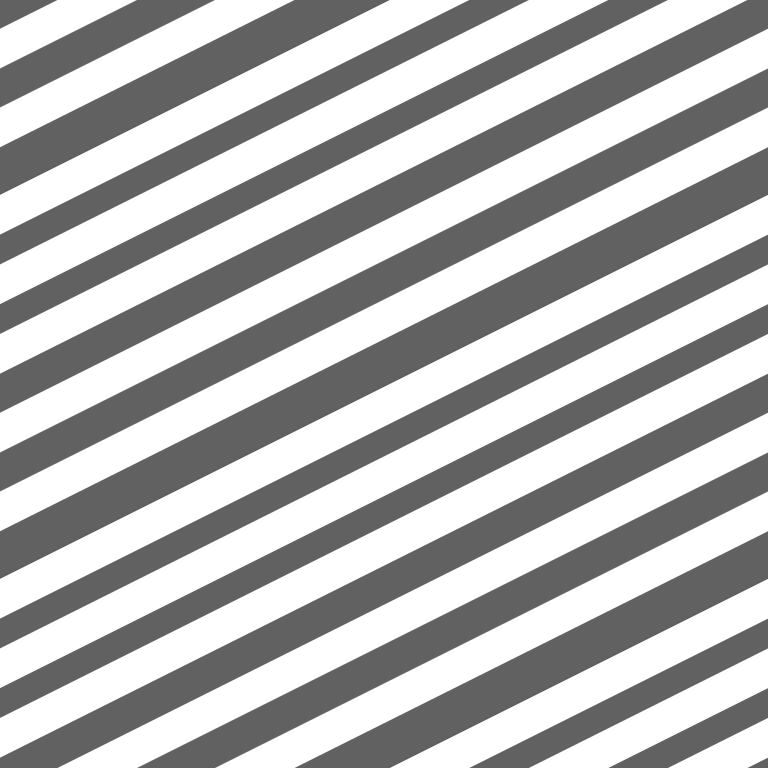
A WebGL 1 fragment shader for this pattern:

```glsl
precision highp float;

// Diagonal stripes of three widths, rising one unit for every two across.
// A linear phase counts group periods: one across the canvas, two down it.
// Each group lays five stripes separated by equal gaps, then wraps around.

uniform vec2 u_resolution;

#define GROUPS vec2(1.0, -2.0)   // whole periods across and down
#define MEDIUM 0.1016            // stripe widths as parts of a period
#define WIDE   0.1240
#define NARROW 0.0775
#define START  -0.0268           // phase where the first stripe begins
#define INK    vec3(0.38)
#define PAPER  vec3(1.0)

const float GAP = (1.0 - 2.0 * MEDIUM - WIDE - 2.0 * NARROW) / 5.0;

// Two medium stripes, one wide, two narrow
float stripeWidth(int index) {
    if (index < 2) return MEDIUM;
    return index == 2 ? WIDE : NARROW;
}

// Signed distance, in periods, to the nearest stripe of the wrapped group
float stripeDistance(float phase) {
    float nearest = 1.0;
    float start = START;
    for (int i = 0; i < 5; i++) {
        float width = stripeWidth(i);
        float center = start + 0.5 * width;
        float offset = abs(fract(phase - center + 0.5) - 0.5);
        nearest = min(nearest, offset - 0.5 * width);
        start += width + GAP;
    }
    return nearest;
}

void main() {
    vec2 uv = gl_FragCoord.xy / u_resolution;
    float phase = dot(uv, GROUPS);

    // Smooth the edges over one pixel measured across the stripe
    float pixel = length(GROUPS / u_resolution);
    float coverage = clamp(0.5 - stripeDistance(phase) / pixel, 0.0, 1.0);

    gl_FragColor = vec4(mix(PAPER, INK, coverage), 1.0);
}
```
